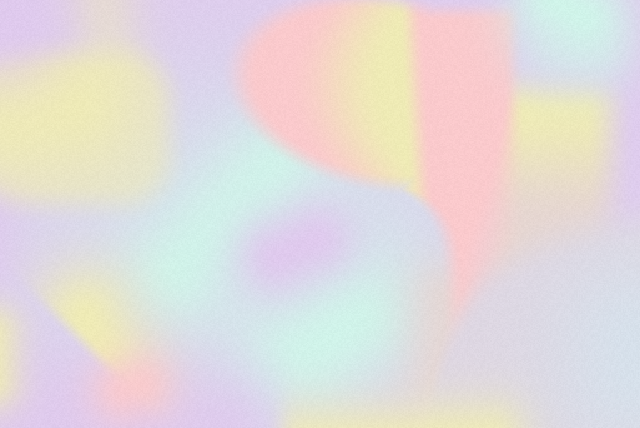
Reproduce this background procedurally as a WebGL 2 fragment shader.

```glsl
#version 300 es
precision highp float;
// A pastel mesh gradient: soft streaks, rounded patches and curved folds
// are painted over a lavender ground, back to front, each by a smooth mask.
// A fine sine-hash grain covers the whole canvas.
uniform vec2 u_resolution;
out vec4 fragColor;

const vec3 LAVENDER = vec3(0.875, 0.79, 0.93);
const vec3 MIST     = vec3(0.84, 0.88, 0.92);
const vec3 MINT     = vec3(0.815, 0.955, 0.915);
const vec3 YELLOW   = vec3(0.935, 0.92, 0.71);
const vec3 PINK     = vec3(0.98, 0.79, 0.80);
const vec3 SAND     = vec3(0.90, 0.84, 0.82);
const vec3 HAZE     = vec3(0.87, 0.84, 0.885);

float hash(vec2 cell) {
  return fract(sin(dot(cell, vec2(12.9898, 78.233))) * 43758.5453);
}

// Gaussian glow around the segment from a to b
float streak(vec2 p, vec2 a, vec2 b, float radius) {
  vec2 ab = b - a;
  float t = clamp(dot(p - a, ab) / max(dot(ab, ab), 1e-5), 0.0, 1.0);
  vec2 q = (p - a - ab * t) / radius;
  return exp(-dot(q, q));
}

// Rounded box with a blurred edge
float softBox(vec2 p, vec2 centre, vec2 halfSize, float corner, float blur) {
  vec2 q = abs(p - centre) - halfSize + corner;
  float d = length(max(q, 0.0)) + min(max(q.x, q.y), 0.0) - corner;
  return 1.0 - smoothstep(-blur, blur, d);
}

// Blurred step: 0 below the edge, 1 above it
float softStep(float edge, float blur, float x) {
  return smoothstep(edge - blur, edge + blur, x);
}

// Large lobe joined to a stem that tapers downward
float petalMask(vec2 p) {
  vec2 q = p - vec2(0.90, 0.215);
  q.y -= 0.12 * q.x;
  float lobe = 1.0 - softStep(1.0, 0.13, length(q / vec2(0.342, 0.215)));
  float left = max(1.064 - 0.088 * exp((0.459 - p.y) / 0.06), 0.95);
  float right = 1.207 - 0.27 * p.y * p.y * p.y;
  float stem = softStep(left, 0.03, p.x) * softStep(0.025, 0.025, p.y);
  stem *= 1.0 - smoothstep(0.68, 0.93, p.y);
  float blur = 0.025 + 0.06 * smoothstep(0.2, 0.7, p.y);
  return max(lobe, stem) * (1.0 - softStep(right, blur, p.x));
}

// Yellow fan inside the lobe, crisp on its right side
float fanMask(vec2 p) {
  float bend = 2.0 * (p.y - 0.2) * (p.y - 0.2);
  float rise = smoothstep(0.67, 0.90, p.x - bend);
  return rise * (1.0 - softStep(0.96 + 0.06 * p.y, 0.03, p.x));
}

void main() {
  // x runs right and y runs down from the top, in canvas heights
  vec2 uv = gl_FragCoord.xy / u_resolution;
  vec2 p = vec2(uv.x * 1.5, 1.0 - uv.y);

  // Cool ground with mint and lavender streaks
  vec2 wide = (p - vec2(0.62, 0.55)) / vec2(0.62, 0.42);
  vec3 col = mix(LAVENDER, MIST, exp(-dot(wide, wide)));
  col = mix(col, MINT, 0.95 * streak(p, vec2(0.64, 0.40), vec2(0.42, 0.63), 0.13));
  col = mix(col, MINT, streak(p, vec2(0.71, 0.82), vec2(0.84, 0.74), 0.16));
  col = mix(col, LAVENDER, streak(p, vec2(0.65, 0.60), vec2(0.74, 0.56), 0.10));
  col = mix(col, LAVENDER, 0.8 * streak(p, vec2(0.05, 0.97), vec2(0.52, 1.0), 0.14));

  // Upper left patch
  float warmth = 0.5 + 0.5 * streak(p, vec2(0.02, 0.26), vec2(0.16, 0.23), 0.20);
  col = mix(col, YELLOW, 0.45 * streak(p, vec2(0.23, -0.1), vec2(0.25, 0.1), 0.09));
  col = mix(col, YELLOW, warmth * softBox(p, vec2(0.16, 0.30), vec2(0.24, 0.18), 0.12, 0.05));
  col = mix(col, LAVENDER, 0.9 * streak(p, vec2(0.0), vec2(0.0, 0.05), 0.14));
  col = mix(col, LAVENDER, 0.7 * streak(p, vec2(-0.03, 0.52), vec2(-0.03, 0.6), 0.08));

  // Lower left glows and the small folded petal
  float fold = softStep(-0.605, 0.03, p.x - p.y);
  col = mix(col, YELLOW, 0.9 * streak(p, vec2(-0.02, 0.78), vec2(-0.02, 0.89), 0.07));
  col = mix(col, YELLOW, fold * streak(p, vec2(0.20, 0.74), vec2(0.24, 0.82), 0.12));
  col = mix(col, PINK, 0.9 * streak(p, vec2(0.29, 0.91), vec2(0.33, 0.90), 0.08));

  // Right patch and the warm shade beside the stem
  vec3 patchColour = mix(YELLOW, SAND, smoothstep(0.25, 0.52, p.y));
  col = mix(col, patchColour, softBox(p, vec2(1.28, 0.44), vec2(0.15, 0.24), 0.06, 0.06));
  col = mix(col, SAND, 0.85 * streak(p, vec2(1.05, 0.70), vec2(1.04, 0.87), 0.10));

  // Petal with its fan
  col = mix(col, mix(PINK, YELLOW, fanMask(p)), petalMask(p));

  // Hazy field under a hyperbolic edge
  float edge = 0.40 + 0.065 / max(p.x - 0.89, 0.01);
  vec3 field = mix(HAZE, MIST, streak(p, vec2(1.5, 0.80), vec2(1.5, 0.86), 0.22));
  col = mix(col, field, softStep(edge, 0.07, p.y));

  // Cool upper right corner and warm lower rim
  col = mix(col, MIST, 0.85 * streak(p, vec2(1.30, 0.12), vec2(1.40, 0.13), 0.09));
  col = mix(col, MINT, streak(p, vec2(1.30, 0.0), vec2(1.37, 0.04), 0.11));
  float rim = softStep(0.65, 0.04, p.x);
  col = mix(col, YELLOW, 0.9 * rim * streak(p, vec2(0.72, 1.03), vec2(1.15, 1.02), 0.09));

  // Fine grain
  col += 0.025 * (hash(floor(p * 342.0)) - 0.5);
  fragColor = vec4(clamp(col, 0.0, 1.0), 1.0);
}
```
